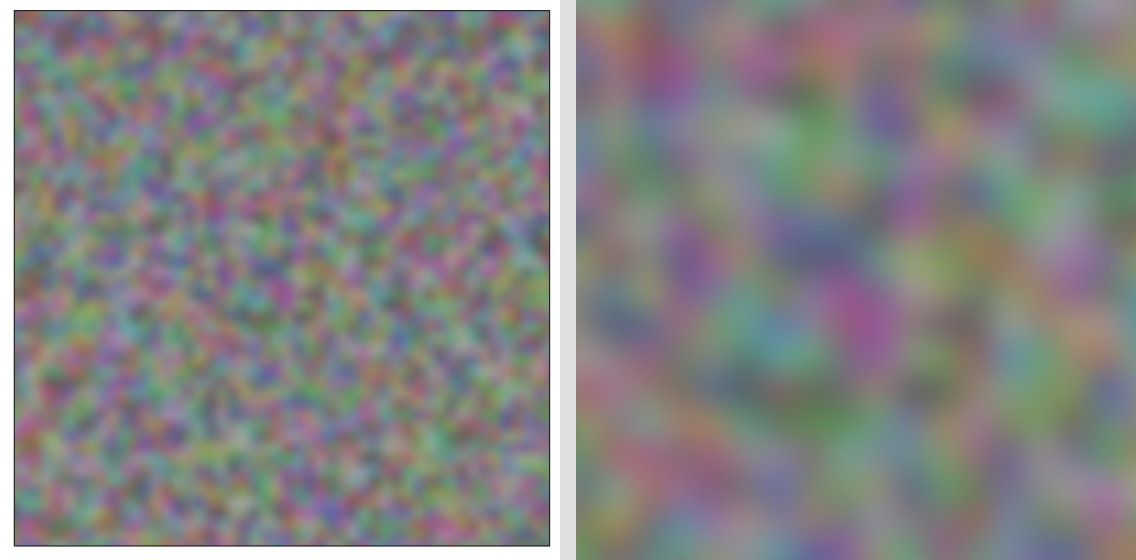
Left, the full canvas; right, a detail of the centre.
Give the GLSL for this texture, as a Shadertoy shader.

```glsl
// Soft multicoloured noise in a thin dark square frame on a white page.
// Each colour channel is an independent random lattice, smoothed with a
// cubic B-spline so the grains melt together like blurred static.

#define CELLS 49.0                       // lattice cells across the frame
#define CONTRAST 0.395                   // spread of the smoothed noise
#define MEAN_COLOR vec3(0.498, 0.498, 0.494)
#define PAGE_COLOR vec3(1.0)
#define LINE_COLOR vec3(0.06)
#define LINE_WIDTH 0.0019
#define FRAME_MIN vec2(0.0255, 0.0250)   // lower left corner
#define FRAME_MAX vec2(0.9815, 0.9810)   // upper right corner

// Three independent random values in 0..1 for a lattice point.
vec3 hashColor(ivec2 cell) {
    uvec3 v = uvec3(uint(cell.x + 512), uint(cell.y + 512), 7u);
    v = v * 1664525u + 1013904223u;
    v.x += v.y * v.z;
    v.y += v.z * v.x;
    v.z += v.x * v.y;
    v ^= v >> 16u;
    v.x += v.y * v.z;
    v.y += v.z * v.x;
    v.z += v.x * v.y;
    return vec3(v >> 8u) / 16777216.0;
}

// Cubic B-spline weight at a signed distance in cells.
float splineWeight(float d) {
    d = abs(d);
    float outer = max(2.0 - d, 0.0);
    float inner = max(1.0 - d, 0.0);
    return (outer * outer * outer - 4.0 * inner * inner * inner) / 6.0;
}

// Smooth colour noise: weighted sum of the 4 by 4 nearest lattice points.
vec3 smoothNoise(vec2 p) {
    ivec2 base = ivec2(floor(p));
    vec2 f = fract(p);
    vec3 sum = vec3(0.0);
    for (int y = -1; y <= 2; y++) {
        for (int x = -1; x <= 2; x++) {
            float weight = splineWeight(f.x - float(x)) * splineWeight(f.y - float(y));
            sum += weight * hashColor(base + ivec2(x, y));
        }
    }
    return sum;
}

// Signed distance to an axis-aligned box, negative inside.
float boxDistance(vec2 p, vec2 lower, vec2 upper) {
    vec2 d = abs(p - 0.5 * (lower + upper)) - 0.5 * (upper - lower);
    return length(max(d, 0.0)) + min(max(d.x, d.y), 0.0);
}

void mainImage(out vec4 fragColor, in vec2 fragCoord) {
    vec2 uv = fragCoord / iResolution.xy;
    float pixel = 1.0 / min(iResolution.x, iResolution.y);

    // Noise field
    vec2 local = (uv - FRAME_MIN) / (FRAME_MAX - FRAME_MIN);
    vec3 field = MEAN_COLOR + CONTRAST * (smoothNoise(local * CELLS) - 0.5);

    // Page and frame line
    float edge = boxDistance(uv, FRAME_MIN, FRAME_MAX);
    float outside = clamp(edge / pixel + 0.5, 0.0, 1.0);
    float line = clamp((0.5 * LINE_WIDTH - abs(edge)) / pixel + 0.5, 0.0, 1.0);
    vec3 color = mix(field, PAGE_COLOR, outside);
    color = mix(color, LINE_COLOR, line);

    fragColor = vec4(color, 1.0);
}
```
